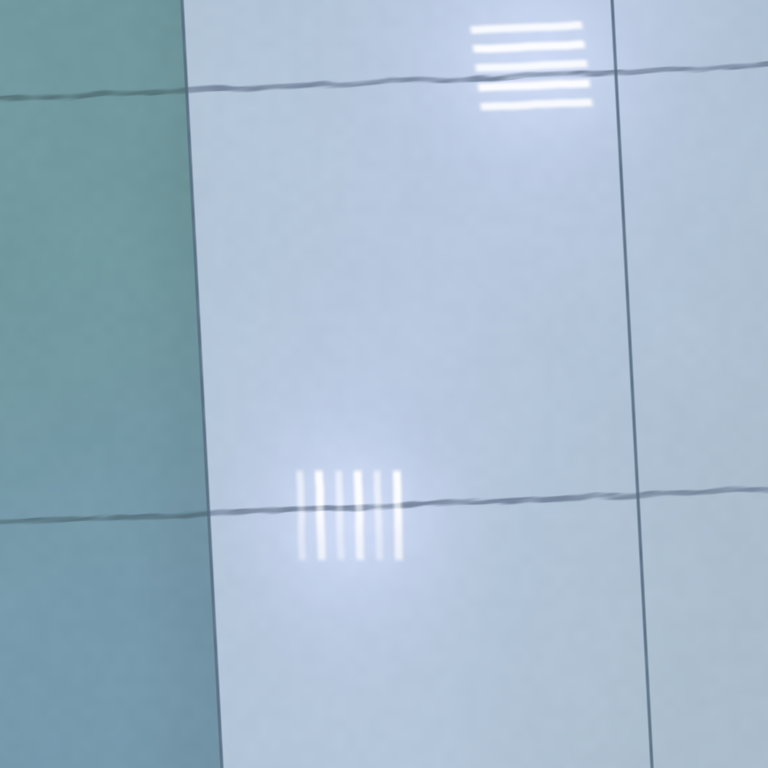
A Shadertoy shader for this texture:

```glsl
const vec2 TILE_PITCH = vec2(0.560, 0.552);
const vec2 TILE_ORIGIN = vec2(0.289, 0.319);
const vec2 TILE_SLANT = vec2(-0.052, 0.0443);
const float JOINT_HALF = 0.0020;      // upright joints
const float GROUT_HALF = 0.0036;      // level joints, worn
const float SOFTNESS = 0.0016;
const float BAR_PITCH = 0.0252;
const float BAR_HALF = 0.0052;

const vec2 UPPER_LAMP = vec2(0.692, 0.914);
const vec2 LOWER_LAMP = vec2(0.455, 0.329);

const vec3 TEAL_TOP = vec3(0.445, 0.600, 0.625);
const vec3 TEAL_LOW = vec3(0.470, 0.605, 0.680);
const vec3 TILE_LEFT = vec3(0.695, 0.768, 0.835);
const vec3 TILE_RIGHT = vec3(0.672, 0.743, 0.805);
const vec3 SHEEN = vec3(0.735, 0.795, 0.895);
const vec3 HALO = vec3(0.830, 0.875, 0.985);
const vec3 LAMP = vec3(0.985, 0.990, 1.000);
const vec3 JOINT = vec3(0.330, 0.410, 0.490);
const vec3 GROUT = vec3(0.450, 0.510, 0.600);

float hash(vec2 p) {
    return fract(sin(dot(p, vec2(12.9898, 78.233))) * 43758.5453);
}

float noise(vec2 p) {
    vec2 i = floor(p), f = fract(p);
    f = f * f * (3.0 - 2.0 * f);
    return mix(mix(hash(i), hash(i + vec2(1, 0)), f.x),
               mix(hash(i + vec2(0, 1)), hash(i + vec2(1, 1)), f.x), f.y);
}

float stroke(float d, float halfWidth, float soft) {
    return 1.0 - smoothstep(halfWidth - soft, halfWidth + soft, d);
}

float glow(vec2 p, vec2 radius) {
    p /= radius;
    return exp(-dot(p, p));
}

// Row of reflected tubes: p.x runs across them, p.y along them
float lampBars(vec2 p, int count, float halfLength, float weakGain) {
    float light = 0.0;
    for (int i = 0; i < count; i++) {
        float offset = (float(i) - 0.5 * float(count - 1)) * BAR_PITCH;
        float gain = i % 2 == 1 ? 1.0 : weakGain;
        float wobble = 0.0012 * (noise(vec2(p.y * 60.0, float(i) * 7.0)) - 0.5);
        float across = abs(p.x - offset + wobble);
        float ends = stroke(abs(p.y), halfLength, 0.005);
        float core = stroke(across, BAR_HALF * (0.7 + 0.3 * gain), 0.0038);
        light = max(light, gain * core * ends);
    }
    return light;
}

void mainImage(out vec4 fragColor, in vec2 fragCoord) {
    vec2 uv = fragCoord / iResolution.xy;
    float soft = max(SOFTNESS, 1.0 / iResolution.y);

    // Slanted tile grid
    float ripple = 0.0035 * (noise(vec2(uv.x * 22.0, floor(uv.y * 2.0))) - 0.5);
    vec2 grid = (uv - TILE_ORIGIN - TILE_SLANT * uv.yx + vec2(0.0, ripple)) / TILE_PITCH;
    vec2 jointDist = abs(grid - round(grid)) * TILE_PITCH;
    float isPale = smoothstep(-soft, soft, grid.x * TILE_PITCH.x);

    // Glaze and soft sheen
    vec3 teal = mix(TEAL_LOW, TEAL_TOP, smoothstep(0.1, 0.7, uv.y - 0.3 * uv.x));
    teal *= 1.0 - 0.05 * smoothstep(0.15, 0.28, uv.x);
    vec3 pale = mix(TILE_LEFT, TILE_RIGHT, smoothstep(0.45, 1.0, uv.x - 0.15 * uv.y));
    vec2 toUpper = uv - UPPER_LAMP, toLower = uv - LOWER_LAMP;
    float sheen = glow(toUpper, vec2(0.30, 0.36)) + glow(toLower, vec2(0.20, 0.30));
    pale = mix(pale, SHEEN, min(0.9 * sheen, 1.0));
    float halo = glow(toUpper, vec2(0.11, 0.10)) + glow(toLower, vec2(0.10, 0.095));
    pale = mix(pale, HALO, min(0.75 * halo, 1.0));
    vec3 color = mix(teal, pale, isPale);
    color += 0.012 * (noise(uv * 70.0) - 0.5) + 0.010 * (noise(uv * 9.0) - 0.5);

    // Lamp reflections
    vec2 up = vec2(toUpper.y - 0.04 * toUpper.x, toUpper.x + 0.13 * toUpper.y);
    vec2 low = vec2(toLower.x + 0.03 * toLower.y, toLower.y);
    float fade = mix(0.7, 1.0, smoothstep(-0.05, 0.02, toLower.y));
    float lamps = max(lampBars(up, 5, 0.073, 0.92),
                      lampBars(low, 6, 0.058, 0.6) * fade);
    color = mix(color, LAMP, lamps);

    // Worn level grout, then crisp upright joints
    float wear = noise(vec2(uv.x * 45.0, uv.y * 260.0 - uv.x * 30.0));
    float groutHalf = GROUT_HALF * (0.65 + 0.6 * wear);
    float grout = stroke(jointDist.y, groutHalf, soft * 1.4) * (0.55 + 0.4 * wear);
    vec3 groutColor = mix(teal * 0.74, GROUT, isPale);
    color = mix(color, groutColor, grout * (1.0 - 0.6 * lamps));
    float joint = stroke(jointDist.x, JOINT_HALF, soft);
    color = mix(color, JOINT, joint * (0.78 + 0.15 * noise(uv * vec2(8.0, 50.0))));

    fragColor = vec4(clamp(color, 0.0, 1.0), 1.0);
}
```
